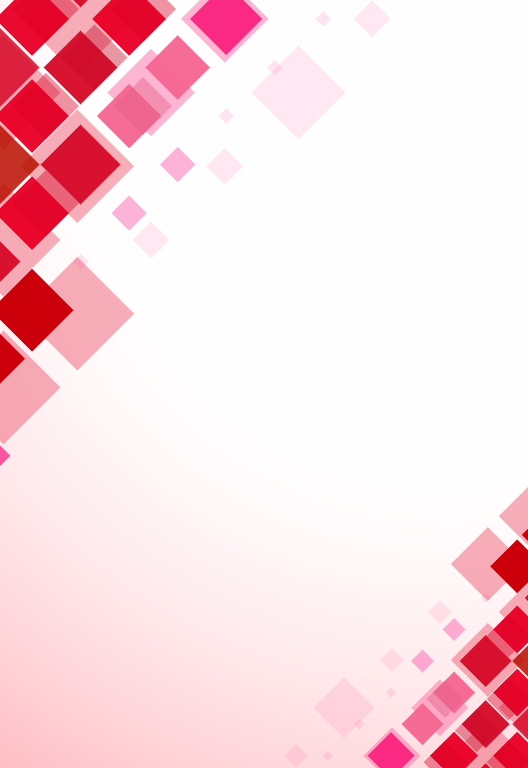
A WebGL 1 fragment shader for this background:

```glsl
precision highp float;
uniform vec2 u_resolution;

// Lengths are fractions of the canvas height
const vec2 GLOW_CENTER = vec2(0.586, 0.831);
const float GLOW_INNER = 0.43;
const float GLOW_WIDTH = 0.59;
const vec2 TILE_ORIGIN = vec2(0.0417, 0.0247);
const float TILE_STEP = 0.0632;
const vec2 PALE_ORIGIN = vec2(0.0046, 0.5045);
const float PALE_STEP = 0.096;
const vec2 GHOST_SHIFT = vec2(0.018, -0.013);
const float SMALL_SCALE = 0.65;
const float SMALL_SHIFT = 0.013;

const vec3 WHITE = vec3(1.0, 0.998, 0.998);
const vec3 BLUSH = vec3(1.0, 0.74, 0.77);
const vec3 ROSE = vec3(0.93, 0.40, 0.48);
const vec3 CANDY = vec3(1.0, 0.45, 0.66);
const vec3 PINK = vec3(0.96, 0.40, 0.57);
const vec3 MAGENTA = vec3(0.98, 0.14, 0.50);
const vec3 ORCHID = vec3(0.98, 0.25, 0.62);
const vec3 SCARLET = vec3(0.92, 0.0, 0.15);
const vec3 CRIMSON = vec3(0.84, 0.04, 0.16);
const vec3 DEEP_RED = vec3(0.80, 0.0, 0.04);
const vec3 RUST = vec3(0.73, 0.06, 0.0);

// Antialiased coverage of a square standing on its corner
float diamond(vec2 p, float radius, float pixel) {
  float d = (abs(p.x) + abs(p.y) - radius) * 0.7071;
  return 1.0 - smoothstep(-0.6 * pixel, 0.6 * pixel, d);
}

// Translucent squares on a wide diagonal lattice
vec3 paleLayer(vec3 color, vec2 p, float pixel) {
  for (int m = 0; m < 3; m++) {
    for (int n = 0; n < 6; n++) {
      float row = float(m), k = float(n);
      vec2 center = PALE_ORIGIN + PALE_STEP * vec2(k, -k - 2.0 * row);
      float radius = k < 2.0 ? 0.074 : 0.057;
      float alpha = 0.53;
      if (row < 0.5 && k > 1.5) {
        radius = n == 4 ? 0.061 : 0.024;
        alpha = 0.16;
      }
      vec3 tint = k < 2.0 ? ROSE : CANDY;
      color = mix(color, tint, alpha * diamond(p - center, radius, pixel));
    }
  }
  return color;
}

// Strong squares on a finer lattice, ranked by distance from the corner
vec3 tileLayer(vec3 color, vec2 p, float pixel) {
  for (int r = 4; r >= 0; r--) {
    for (int n = 6; n >= -1; n--) {
      float rank = 2.0 * float(r), i = float(n), j = rank - i;
      if ((j < 0.0 && r > 0) || (r == 4 && n >= 0)) continue;
      bool middle = n == 2 || n == 3;
      bool ghost = r < 2;
      float radius = 0.048;
      float alpha = 0.96;
      vec3 tint = mix(CRIMSON, SCARLET, mod(i + 2.0, 2.0) < 0.5 ? 1.0 : 0.0);

      if (r < 2 && n < 0) {
        radius = 0.073;
        tint = r == 1 ? RUST : CRIMSON;
        alpha = 0.86;
        ghost = false;
      } else if (r == 2 && n > 1) {
        radius = middle ? 0.042 : 0.047;
        tint = middle ? PINK : MAGENTA;
        ghost = n == 2;
      } else if (r == 2) {
        radius = n == 1 ? 0.052 : 0.048;
        ghost = n == 0;
      } else if (r == 3 && n < 1) {
        radius = 0.054;
        tint = DEEP_RED;
        alpha = 1.0;
      } else if (r == 3) {
        radius = middle ? 0.023 : 0.010;
        alpha = middle ? 0.40 : 0.14;
        tint = ORCHID;
      } else if (r == 4) {
        radius = 0.035;
        tint = MAGENTA;
        alpha = 0.75;
      }

      vec2 q = p - TILE_ORIGIN - TILE_STEP * vec2(i, j);
      color = mix(color, tint, alpha * diamond(q, radius, pixel));
      if (ghost) {
        color = mix(color, tint * 0.92, 0.42 * diamond(q - GHOST_SHIFT, radius * 0.9, pixel));
      }
    }
  }
  return color;
}

vec3 cluster(vec3 color, vec2 p, float pixel) {
  return tileLayer(paleLayer(color, p, pixel), p, pixel);
}

void main() {
  vec2 uv = gl_FragCoord.xy / u_resolution.y;
  float aspect = u_resolution.x / u_resolution.y;
  float pixel = 1.0 / u_resolution.y;

  // White glow fading to blush in the lower left
  float fade = clamp((distance(uv, GLOW_CENTER) - GLOW_INNER) / GLOW_WIDTH, 0.0, 1.0);
  vec3 color = mix(WHITE, BLUSH, pow(fade, 1.6));

  // Upper left cluster and its smaller half-turn copy
  color = cluster(color, vec2(uv.x, 1.0 - uv.y), pixel);
  vec2 turned = vec2(aspect - uv.x + SMALL_SHIFT, uv.y) / SMALL_SCALE;
  color = cluster(color, turned, pixel / SMALL_SCALE);

  gl_FragColor = vec4(color, 1.0);
}
```
